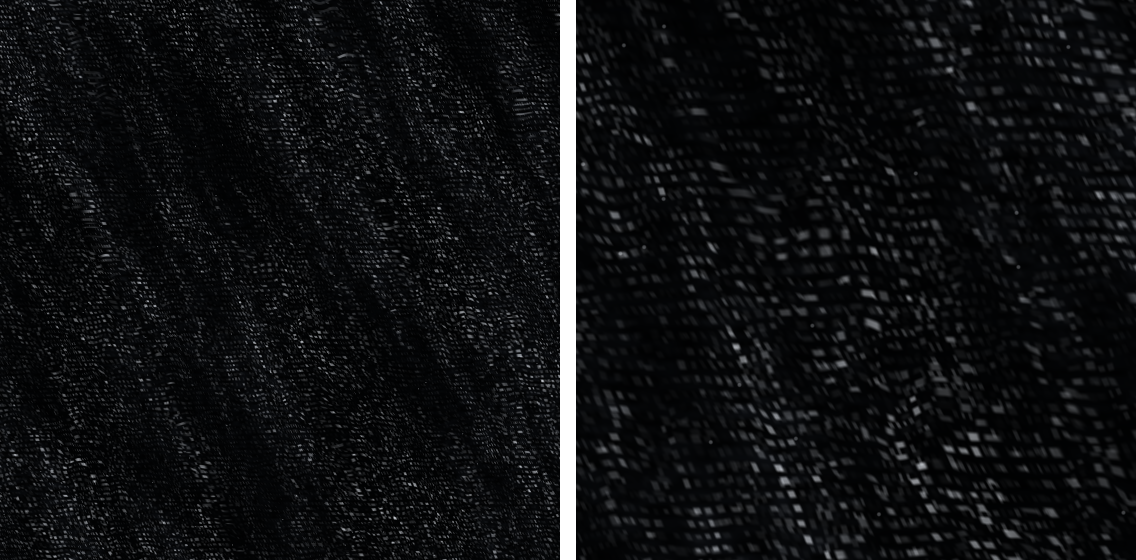
Left, the full canvas; right, a detail of the centre.
Write a three.js fragment shader that draws this texture.

```glsl
// Dark woven cloth: fine rows of soft pale stitches on near-black, lit in slanted streaks.
// Two sheared, noise-warped grids give broad stitches and thin dashes; stretched value
// noise sets the bright and dark bands, and a hash varies each stitch in size and light.

#define ROWS 118.0
#define BROAD_COLUMNS 112.0
#define THIN_COLUMNS 190.0
#define SLANT 0.46
#define WIDTH_WARP 5.5
#define ROW_WOBBLE 1.3
#define BROAD_GAIN 0.60
#define THIN_GAIN 0.27
#define SPECK_SHARE 0.015
#define BASE_COLOR vec3(0.005, 0.008, 0.011)
#define HAZE_COLOR vec3(0.036, 0.040, 0.050)
#define GRAIN_COLOR vec3(0.97, 0.985, 1.01)

varying vec2 vUv;

float hash(vec2 p) {
  vec3 q = fract(vec3(p.xyx) * 0.1031);
  q += dot(q, q.yzx + 33.33);
  return fract((q.x + q.y) * q.z);
}

float noise(vec2 p) {
  vec2 cell = floor(p);
  vec2 f = fract(p);
  f = f * f * (3.0 - 2.0 * f);
  float low = mix(hash(cell), hash(cell + vec2(1.0, 0.0)), f.x);
  float high = mix(hash(cell + vec2(0.0, 1.0)), hash(cell + vec2(1.0, 1.0)), f.x);
  return mix(low, high, f.y);
}

// Noise stretched along the slant: wide bands, narrow bands and single chains
float streaks(vec2 slanted) {
  float wide = noise(slanted * vec2(12.0, 2.8) + 3.0);
  float narrow = noise(slanted * vec2(31.0, 6.5) + 41.0);
  float chain = noise(slanted * vec2(78.0, 15.0) + 87.0);
  return 0.35 * wide + 0.35 * narrow + 0.30 * chain;
}

// Brightness of the stitch under a point, for a grid of the given columns
float stitches(vec2 uv, vec2 slanted, float columns, float seed) {
  float wobble = noise(uv * vec2(42.0, 24.0) + seed);
  float y = uv.y * ROWS + ROW_WOBBLE * wobble + 0.37 * seed;
  float row = floor(y);
  float x = slanted.x * columns + WIDTH_WARP * noise(slanted * vec2(15.0, 5.0) + 19.0 + seed);
  x += 0.8 * noise(slanted * vec2(50.0, 30.0) + seed) + 0.5 * hash(vec2(row, 7.0 + seed));
  vec2 cell = vec2(floor(x), row);
  vec2 d = abs(fract(vec2(x, y)) - 0.5);
  vec2 size = vec2(hash(cell + 61.0 + seed), hash(cell + 83.0 + seed));
  vec2 edge = mix(vec2(0.34, 0.32), vec2(0.50, 0.48), size);
  vec2 shape = 1.0 - smoothstep(edge - 0.32, edge, d);
  float strength = hash(cell + 11.0 + seed);
  return shape.x * shape.y * strength * strength;
}

// Sparse pinpoints of lint
float specks(vec2 uv) {
  vec2 p = uv * 90.0;
  vec2 cell = floor(p);
  vec2 center = 0.2 + 0.6 * vec2(hash(cell + 53.0), hash(cell + 71.0));
  float dist = length(fract(p) - center) / 90.0;
  float present = step(1.0 - SPECK_SHARE, hash(cell + 29.0));
  return present * (1.0 - smoothstep(0.0005, 0.0017, dist));
}

void main() {
  vec2 slanted = vec2(vUv.x + SLANT * vUv.y, vUv.y);
  float band = smoothstep(0.25, 0.80, streaks(slanted));

  // Faint weave and bluish haze between the stitches
  float haze = smoothstep(0.30, 0.75, noise(slanted * vec2(13.0, 3.5) + 130.0));
  float weave = noise(vUv * vec2(90.0, 2.0 * ROWS));
  vec3 color = BASE_COLOR * (0.5 + weave) + HAZE_COLOR * haze * weave * (0.25 + 0.75 * band);

  // Broad stitches follow the bands; thin dashes also fill the gaps
  float broad = BROAD_GAIN * (0.03 + 0.97 * band);
  float thin = THIN_GAIN * (0.22 + 0.78 * band);
  color += GRAIN_COLOR * broad * stitches(vUv, slanted, BROAD_COLUMNS, 0.0);
  color += GRAIN_COLOR * thin * stitches(vUv, slanted, THIN_COLUMNS, 137.0);
  color += GRAIN_COLOR * 0.25 * specks(vUv);

  gl_FragColor = vec4(color, 1.0);
}
```
